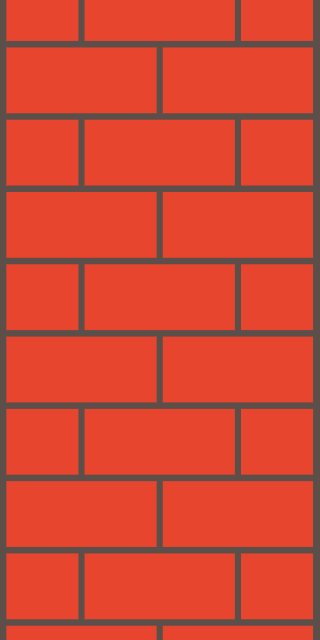
Reproduce this pattern procedurally as a Shadertoy shader.

```glsl
// Flat red brick wall in running bond with grey-brown mortar and a mortar frame at both sides.

// Lengths are in canvas widths.
const vec3 BRICK_COLOR = vec3(0.91, 0.27, 0.18);
const vec3 MORTAR_COLOR = vec3(0.36, 0.31, 0.29);
const vec2 BRICK_PITCH = vec2(0.4888, 0.2259);   // brick plus one joint
const vec2 FIRST_JOINT = vec2(0.0103, 0.0547);   // centre of the left and lowest joints
const vec2 JOINT_WIDTH = vec2(0.0193, 0.0203);   // upright and level joints
const float BRICKS_ACROSS = 2.0;

// Distance from x to the nearest whole number.
float toNearestInteger(float x) {
    return abs(fract(x + 0.5) - 0.5);
}

// Pixel coverage of a line, given the distance to its centre.
float lineCoverage(float dist, float width, float pixel) {
    return clamp((0.5 * width - dist) / pixel + 0.5, 0.0, 1.0);
}

float mortarCoverage(vec2 position, float pixel) {
    vec2 cell = (position - FIRST_JOINT) / BRICK_PITCH;

    // Level joints between courses
    float level = lineCoverage(toNearestInteger(cell.y) * BRICK_PITCH.y, JOINT_WIDTH.y, pixel);

    // Upright joints, shifted half a brick in every other course
    float shift = 0.5 * mod(floor(cell.y) + 1.0, 2.0);
    float upright = lineCoverage(toNearestInteger(cell.x + shift) * BRICK_PITCH.x, JOINT_WIDTH.x, pixel);

    // Side frame, filled out to the canvas edges
    float inset = min(cell.x, BRICKS_ACROSS - cell.x) * BRICK_PITCH.x;
    float frame = lineCoverage(inset, JOINT_WIDTH.x, pixel);

    return max(level, max(upright, frame));
}

void mainImage(out vec4 fragColor, in vec2 fragCoord) {
    float pixel = 1.0 / iResolution.x;
    float mortar = mortarCoverage(fragCoord * pixel, pixel);
    fragColor = vec4(mix(BRICK_COLOR, MORTAR_COLOR, mortar), 1.0);
}
```
